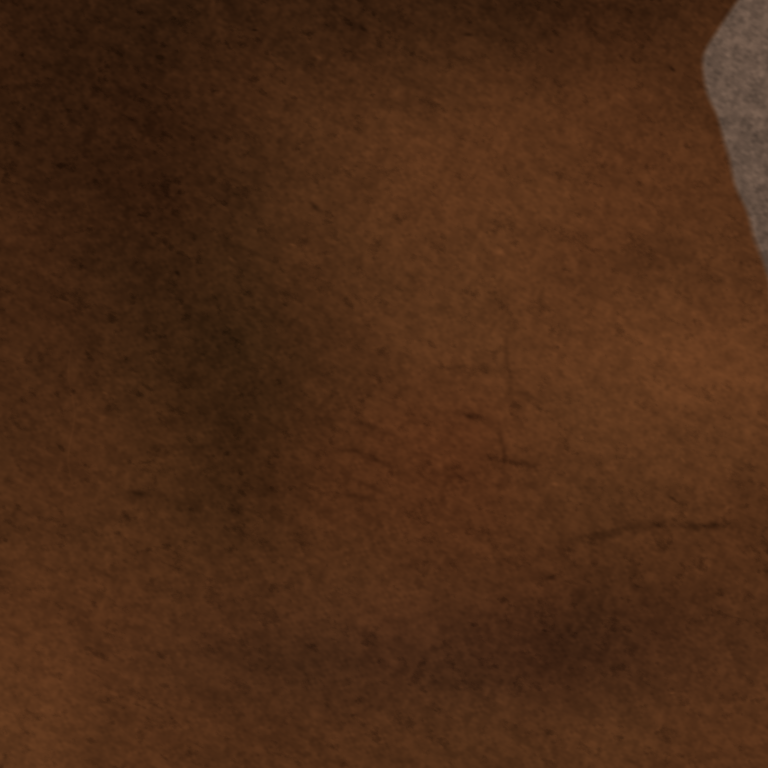
A Shadertoy shader for this texture:

```glsl
// Aged brown painted ground: broad soft shadows and warm glows under a fine grain,
// with slanted brush mottling, thin dark scratches, flecks and a pale corner patch.
// Tone is summed from blobs and value noise, then mapped to a brown ramp.

const vec3 DARK_BROWN = vec3(0.160, 0.084, 0.036);
const vec3 WARM_BROWN = vec3(0.412, 0.244, 0.132);
const vec3 PALE_GREY = vec3(0.385, 0.308, 0.257);

float hash(vec2 p) {
    return fract(sin(dot(p, vec2(127.1, 311.7))) * 43758.5453);
}

float noise(vec2 p) {
    vec2 i = floor(p), f = fract(p);
    f = f * f * (3.0 - 2.0 * f);
    float low = mix(hash(i), hash(i + vec2(1, 0)), f.x);
    float high = mix(hash(i + vec2(0, 1)), hash(i + vec2(1, 1)), f.x);
    return mix(low, high, f.y);
}

// Layered noise, centred on zero
float fbm(vec2 p) {
    float sum = 0.0, amp = 0.5;
    for (int i = 0; i < 5; i++) {
        sum += amp * (noise(p) - 0.5);
        p = mat2(0.8, 0.6, -0.6, 0.8) * p * 2.03 + 17.3;
        amp *= 0.55;
    }
    return sum;
}

vec2 rotate(vec2 p, float angle) {
    float c = cos(angle), s = sin(angle);
    return vec2(c * p.x + s * p.y, c * p.y - s * p.x);
}

float blob(vec2 p, vec2 centre, vec2 radius) {
    vec2 d = (p - centre) / radius;
    return exp(-dot(d, d));
}

// Soft stroke tapering towards both ends
float stroke(vec2 p, vec2 centre, float angle, float halfLength, float width) {
    vec2 d = rotate(p - centre, angle);
    d.y += 0.004 * sin(d.x * 55.0 + centre.x * 90.0);
    return exp(-d.y * d.y / (width * width)) * (1.0 - smoothstep(0.3, 1.0, abs(d.x) / halfLength));
}

// Large shadows and glows
float broadTone(vec2 p) {
    float tone = 0.59;
    tone -= 0.40 * blob(p, vec2(0.06, 0.94), vec2(0.30, 0.24));
    tone -= 0.34 * blob(p, vec2(0.31, 0.46), vec2(0.11, 0.20));
    tone -= 0.25 * blob(p, vec2(0.20, 0.71), vec2(0.15, 0.19));
    tone -= 0.38 * blob(p, vec2(0.66, 1.01), vec2(0.42, 0.11));
    tone -= 0.14 * blob(p, vec2(0.02, 0.55), vec2(0.16, 0.20));
    tone -= 0.22 * blob(p, vec2(0.75, 0.18), vec2(0.16, 0.06));
    tone -= 0.16 * blob(p, vec2(0.50, 0.13), vec2(0.26, 0.05));
    tone -= 0.12 * blob(p, vec2(0.82, 0.64), vec2(0.14, 0.03));
    tone += 0.32 * blob(p, vec2(0.90, 0.51), vec2(0.34, 0.14));
    tone += 0.18 * blob(p, vec2(0.58, 0.76), vec2(0.24, 0.14));
    tone += 0.22 * blob(p, vec2(0.01, 0.06), vec2(0.12, 0.14));
    tone += 0.10 * blob(p, vec2(0.85, 0.04), vec2(0.25, 0.06));
    return tone;
}

// Long arched crack and a loose cluster of short scratches
float scratches(vec2 p) {
    float x = p.x - 0.89;
    float arc = p.y - 0.318 + 1.15 * x * x + 0.010 * (noise(p * 45.0) - 0.5);
    float ends = smoothstep(0.68, 0.80, p.x) * (1.0 - smoothstep(0.92, 0.98, p.x));
    float sum = 0.9 * exp(-arc * arc / 0.00004) * ends;
    for (int i = 0; i < 20; i++) {
        float k = float(i);
        vec2 centre = vec2(0.55, 0.435) + vec2(0.30, 0.20) * (vec2(hash(vec2(k, 1)), hash(vec2(k, 2))) - 0.5);
        float upright = step(0.8, hash(vec2(k, 3)));
        float angle = mix(-0.22 + 0.3 * (hash(vec2(k, 4)) - 0.5), 1.55, upright);
        float halfLength = 0.025 + 0.045 * hash(vec2(k, 5));
        sum += 0.55 * stroke(p, centre, angle, halfLength, 0.0042) * (0.3 + hash(vec2(k, 6)));
    }
    return sum * (0.2 + 1.3 * noise(p * 85.0));
}

// Scattered small flecks: positive is light, negative is dark
float flecks(vec2 p) {
    float sum = 0.0;
    for (int i = 0; i < 22; i++) {
        float k = float(i);
        vec2 centre = vec2(hash(vec2(k, 11)), hash(vec2(k, 12)));
        vec2 d = rotate(p - centre, -0.9 + hash(vec2(k, 13)));
        float size = 0.002 + 0.003 * hash(vec2(k, 14));
        float sgn = hash(vec2(k, 15)) < 0.55 ? -0.32 : 0.22;
        sum += sgn * blob(d, vec2(0.0), size * vec2(1.8, 0.8));
    }
    return sum;
}

// Coverage of the rounded pale shape on the upper right edge
float patchMask(vec2 p) {
    float lower = 0.31 * (0.92 - p.y), upper = 0.7 * (p.y - 0.93);
    float edge = 0.908 + 0.5 * (lower + upper + length(vec2(lower - upper, 0.02)));
    edge += 0.008 * (noise(p * 25.0) - 0.5);
    return smoothstep(-0.004, 0.007, p.x - edge);
}

void mainImage(out vec4 fragColor, in vec2 fragCoord) {
    vec2 p = fragCoord / iResolution.xy;
    vec2 warped = p + 0.07 * vec2(fbm(p * 6.0), fbm(p * 6.0 + 40.0));
    vec2 slanted = rotate(p, -0.45);
    float grain = 0.65 * (noise(slanted * vec2(180.0, 230.0)) - 0.5) + 0.55 * (noise(p * 115.0 + 9.0) - 0.5);
    float streaks = fbm(slanted * vec2(38.0, 66.0));

    // Surface tone: shadows, mottling, grain and marks
    float tone = broadTone(warped) + 0.14 * fbm(p * 9.0) + 0.27 * streaks + 0.27 * grain;
    tone -= 0.20 * smoothstep(0.08, 0.40, fbm(slanted * vec2(55.0, 85.0) + 60.0));
    tone -= 0.32 * scratches(p);
    tone += flecks(p) + 0.09 * stroke(p, vec2(0.093, 0.47), 1.57, 0.14, 0.002);
    vec3 color = mix(DARK_BROWN, WARM_BROWN, clamp(tone, -0.12, 1.12));

    // Hue drift between reddish, olive and violet browns
    float redness = 0.4 * fbm(p * 5.0 + 80.0) + 0.3 * blob(p, vec2(0.55, 0.40), vec2(0.14, 0.10));
    color += redness * vec3(0.030, -0.010, -0.010);
    color += blob(warped, vec2(0.29, 0.48), vec2(0.14, 0.22)) * vec3(-0.005, 0.004, 0.0);
    color += blob(p, vec2(0.60, 0.15), vec2(0.40, 0.09)) * vec3(-0.004, 0.0, 0.008);

    // Pale patch with its own coarse grain
    vec3 pale = PALE_GREY * (1.0 + 0.30 * streaks + 0.30 * grain);
    fragColor = vec4(mix(color, pale, patchMask(p)), 1.0);
}
```
